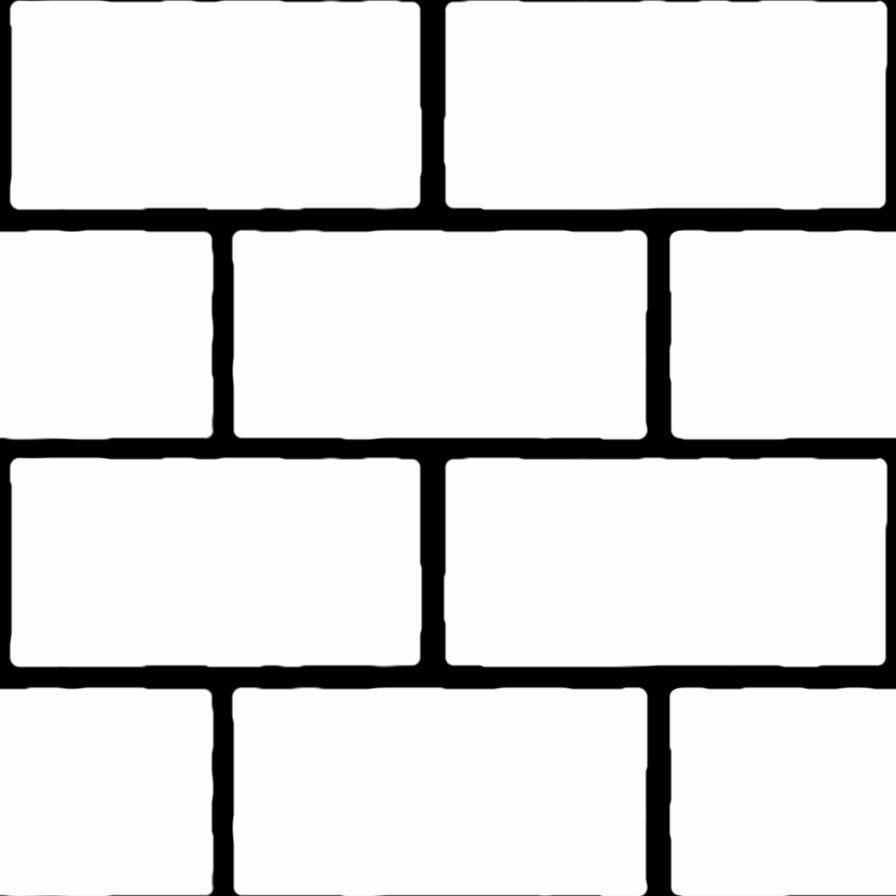
A WebGL 2 fragment shader for this pattern:

```glsl
#version 300 es
precision highp float;

#define ROW_PITCH 0.2552
#define HALF_HEIGHT 0.1159
#define ROW_DROP 0.0111
#define NARROW_JOINT 0.0114
#define WIDE_JOINT 0.0133
#define CORNER_RADIUS 0.0100
#define WEAR_DEPTH 0.0016
#define WEAR_SCALE 15.0
#define EDGE_SOFTNESS 0.0017
#define MORTAR_COLOR vec3(0.004)
#define BRICK_COLOR vec3(0.998)

uniform vec2 u_resolution;
out vec4 fragColor;

vec2 randomGradient(vec2 cell) {
    float angle = 6.2832 * fract(sin(dot(cell, vec2(127.1, 311.7))) * 43758.5);
    return vec2(cos(angle), sin(angle));
}

float gradientNoise(vec2 p) {
    vec2 cell = floor(p);
    vec2 f = fract(p);
    vec2 blend = f * f * f * (f * (f * 6.0 - 15.0) + 10.0);
    vec2 right = vec2(1.0, 0.0);
    vec2 up = vec2(0.0, 1.0);
    float bottom = mix(dot(randomGradient(cell), f),
                       dot(randomGradient(cell + right), f - right), blend.x);
    float top = mix(dot(randomGradient(cell + up), f - up),
                    dot(randomGradient(cell + 1.0), f - 1.0), blend.x);
    return mix(bottom, top, blend.y);
}

float roundedBox(vec2 p, vec2 halfSize, float radius) {
    vec2 q = abs(p) - halfSize + radius;
    return length(max(q, 0.0)) + min(max(q.x, q.y), 0.0) - radius;
}

// Signed distance to the nearest brick, negative inside
float brickDistance(vec2 uv) {
    // Courses alternate between two joint layouts
    float height = uv.y + ROW_DROP;
    float parity = mod(floor(height / ROW_PITCH), 2.0);
    float narrowAt = mix(0.2487, 0.0007, parity);
    float wideAt = mix(0.4863, 0.4824, parity);
    float centerY = mix(0.1270, 0.1283, parity);
    vec2 local = vec2(fract(uv.x - narrowAt), mod(height, ROW_PITCH));

    // Each course holds two bricks, split by the wide joint
    bool first = local.x < wideAt;
    float left = first ? NARROW_JOINT : wideAt + WIDE_JOINT;
    float right = first ? wideAt - WIDE_JOINT : 1.0 - NARROW_JOINT;
    vec2 center = vec2(0.5 * (left + right), centerY);
    vec2 halfSize = vec2(0.5 * (right - left), HALF_HEIGHT);
    float dist = roundedBox(local - center, halfSize, CORNER_RADIUS);

    // Long shallow steps along the edges, repeated every two courses
    float wear = gradientNoise(local * WEAR_SCALE + parity * 37.0 + 0.3);
    return dist + WEAR_DEPTH * (smoothstep(-0.06, 0.06, wear) - 0.5);
}

void main() {
    vec2 uv = gl_FragCoord.xy / u_resolution;
    float softness = max(EDGE_SOFTNESS, 0.75 / min(u_resolution.x, u_resolution.y));
    float brick = 1.0 - smoothstep(-softness, softness, brickDistance(uv));
    fragColor = vec4(mix(MORTAR_COLOR, BRICK_COLOR, brick), 1.0);
}
```
